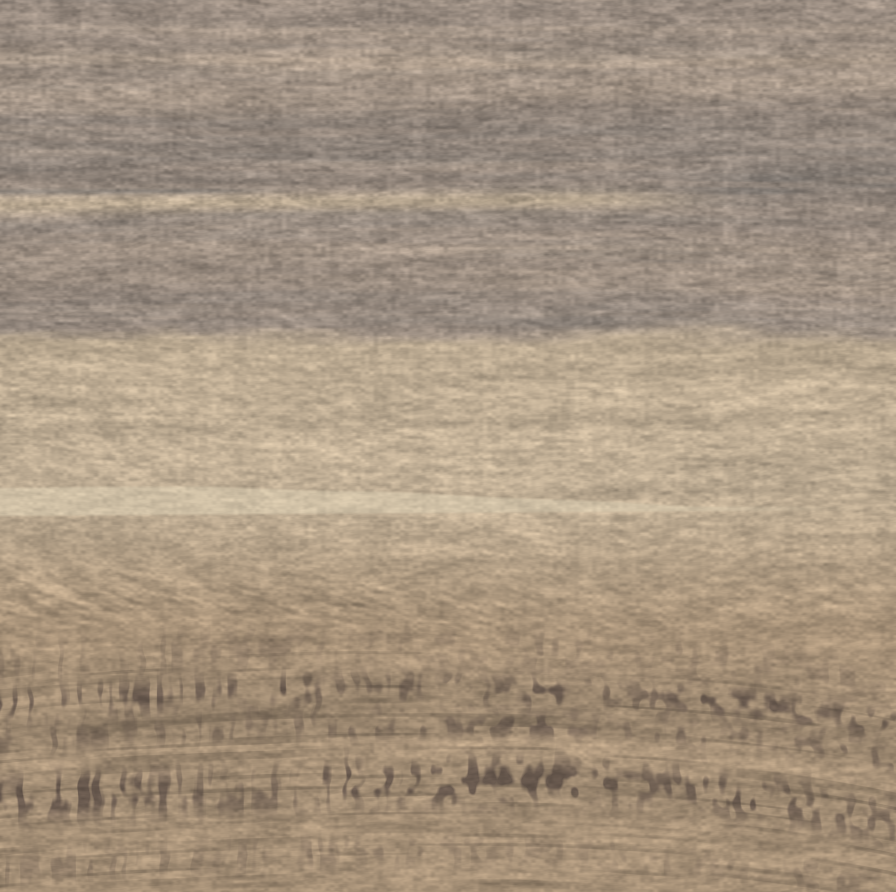
Give the GLSL for this texture, as a Shadertoy shader.

```glsl
// Horizontal wood veneer: grey-brown grain over pale tan, with arched rows of dark flecks.

const vec3 GREY_WOOD = vec3(0.605, 0.552, 0.508);
const vec3 WARM_GREY = vec3(0.690, 0.622, 0.552);
const vec3 SLATE     = vec3(0.485, 0.465, 0.447);
const vec3 PALE_TAN  = vec3(0.748, 0.678, 0.580);
const vec3 BROWN     = vec3(0.667, 0.580, 0.478);
const vec3 CREAM     = vec3(0.825, 0.765, 0.660);
const vec3 FLECK     = vec3(0.360, 0.305, 0.275);

float hash(vec2 p) {
    return fract(sin(dot(p, vec2(127.1, 311.7))) * 43758.5453);
}

float noise(vec2 p) {
    vec2 i = floor(p), f = fract(p);
    f = f * f * (3.0 - 2.0 * f);
    return mix(mix(hash(i), hash(i + vec2(1, 0)), f.x),
               mix(hash(i + vec2(0, 1)), hash(i + vec2(1, 1)), f.x), f.y);
}

// Stretched fractal noise, centred on zero
float streaks(vec2 p, vec2 scale) {
    float sum = 0.0, amp = 0.5;
    for (int i = 0; i < 4; i++) {
        sum += amp * (noise(p * scale + float(i) * 17.3) - 0.5);
        scale *= vec2(2.1, 1.9);
        amp *= 0.65;
    }
    return sum;
}

// Soft horizontal band
float band(float y, float centre, float width) {
    float d = (y - centre) / width;
    return exp(-d * d);
}

// Growth rings bow upward, falling faster on the right
float archHeight(float x) {
    float d = x - 0.55;
    return -d * d * (d > 0.0 ? 0.23 : 0.085);
}

// Upright dark marks, long on the left and blotchy on the right
float flecks(vec2 p, float centre, float width) {
    p.x += 0.006 * (noise(p * vec2(20.0, 60.0)) - 0.5);
    float fine = noise(p * vec2(165.0, 27.0) + centre * 90.0);
    float blot = noise(p * vec2(115.0, 85.0) + centre * 50.0);
    float mark = mix(fine, blot, 0.25 + 0.45 * smoothstep(0.2, 0.6, p.x));
    float patches = 0.45 + 0.9 * noise(p * vec2(13.0, 22.0) + 5.0);
    return smoothstep(0.46, 0.74, mark) * patches * band(p.y, centre, width);
}

// Cream sliver that tapers to the right
float wedge(vec2 p, float blur) {
    float low = 0.4215 + 0.007 * p.x;
    float high = mix(0.454, 0.4325, smoothstep(0.2, 0.85, p.x));
    high += 0.004 * (noise(p * vec2(9.0, 2.0)) - 0.5);
    float inside = smoothstep(low - blur, low + blur, p.y)
                 * (1.0 - smoothstep(high - blur, high + blur, p.y));
    return inside * (1.0 - smoothstep(0.7, 1.0, p.x));
}

vec3 upperWood(vec3 col, vec2 p) {
    float warm = 0.50 * band(p.y, 0.93, 0.030) + 0.45 * band(p.y, 0.695, 0.030)
               + 0.30 * band(p.y, 0.885, 0.014);
    float cool = 0.28 * band(p.y, 0.835, 0.035) + 0.22 * band(p.y, 0.640, 0.016)
               + 0.25 * band(p.y, 0.750, 0.010);
    col = mix(col, WARM_GREY, clamp(warm + 1.0 * streaks(p, vec2(2.0, 60.0)), 0.0, 1.0));
    col = mix(col, SLATE, clamp(cool + 0.7 * streaks(p + 3.0, vec2(3.0, 75.0)), 0.0, 0.7));
    // Light stripe, its dark upper edge, and the slate tongue at the right
    float stripe = band(p.y, 0.773, 0.011) * (1.0 - smoothstep(0.62, 0.86, p.x));
    col = mix(col, PALE_TAN, 0.85 * stripe);
    float edge = band(p.y, 0.787, 0.0035) * (1.0 - smoothstep(0.2, 0.36, p.x));
    float tongue = band(p.y, 0.792, 0.022) * smoothstep(0.70, 0.88, p.x);
    tongue *= 0.35 + 0.65 * smoothstep(0.25, 0.6, noise(p * vec2(4.0, 130.0)));
    return mix(col, SLATE * 0.95, clamp(0.6 * edge + 0.8 * tongue, 0.0, 1.0));
}

vec3 lowerWood(vec3 col, vec2 p) {
    vec2 q = vec2(p.x, p.y - archHeight(p.x));
    float low = 1.0 - smoothstep(0.24, 0.32, q.y);
    // Ring shading and thin contour lines
    float lines = smoothstep(0.60, 0.90, noise(q * vec2(7.0, 190.0)));
    float rings = 0.08 * band(q.y, 0.205, 0.030) + 0.03 * band(q.y, 0.115, 0.030);
    col *= 1.0 - rings - 0.13 * low * lines;
    col *= 1.0 + 0.06 * band(q.y, 0.163, 0.012);
    // Slanted ripples above the rows, strongest at the left
    float ripple = noise(vec2(p.x * 60.0 + p.y * 50.0, p.y * 190.0 + p.x * 45.0)) - 0.5;
    col *= 1.0 + 0.30 * ripple * band(p.y, 0.325, 0.035) * (1.0 - 0.75 * p.x);
    float marks = 0.75 * flecks(q, 0.228, 0.018) + 0.90 * flecks(q, 0.125, 0.025)
                + 0.55 * flecks(q, 0.190, 0.014) + 0.22 * flecks(q, 0.275, 0.025)
                + 0.28 * flecks(q, 0.045, 0.018);
    return mix(col, FLECK, clamp(marks, 0.0, 0.8));
}

// Short wavering fibres plus fine tooth
float fibres(vec2 p) {
    vec2 q = p + vec2(0.0, 0.007 * noise(p * vec2(16.0, 22.0)));
    float soft = streaks(q + 7.0, vec2(26.0, 120.0));
    float thin = noise(q * vec2(75.0, 255.0)) - 0.5;
    float tooth = noise(p * vec2(205.0, 265.0)) - 0.5;
    return 0.22 * soft + 0.13 * thin + 0.14 * tooth;
}

void mainImage(out vec4 fragColor, in vec2 fragCoord) {
    vec2 uv = fragCoord / iResolution.xy;
    float wave = noise(uv * vec2(3.0, 7.0)) - 0.5;
    vec2 p = uv + vec2(0.0, 0.012 * wave);

    // Broad zones of colour
    vec3 col = mix(BROWN, PALE_TAN, smoothstep(0.27, 0.47, p.y));
    float blur = mix(0.008, 0.018, uv.x);
    float upper = smoothstep(0.622 - blur, 0.622 + blur, p.y + 0.03 * streaks(p, vec2(4.0, 30.0)));
    col = mix(col, upperWood(GREY_WOOD, p), upper);
    col = lowerWood(col, p);

    // Long grain, cream sliver, then fibres over everything
    col *= 1.0 + 0.16 * streaks(p, vec2(2.5, 60.0));
    float sliver = wedge(uv, 0.0022);
    col = mix(col, CREAM, 0.9 * sliver);
    col *= 1.0 + fibres(p) * mix(0.95, 1.2, upper) * (1.0 - 0.4 * sliver);
    fragColor = vec4(clamp(col, 0.0, 1.0), 1.0);
}
```
